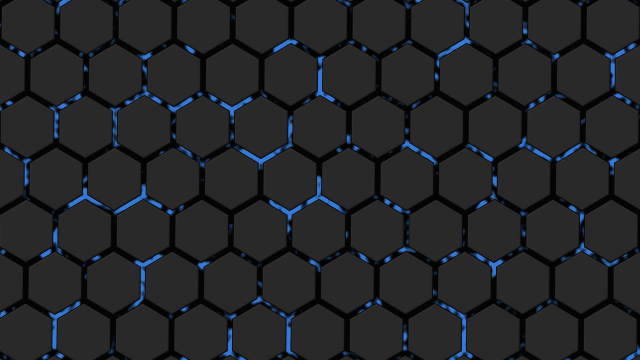
Write a WebGL 2 fragment shader that draws this pattern.

```glsl
#version 300 es
precision highp float;
// Dark hexagonal plates on a black backing, with blue light leaking through the seams.
// A hexagonal lattice gives the distance to the nearest seam; gradient noise at a
// broad and a fine scale decides where each seam glows and how mottled it looks.

uniform vec2 u_resolution;
out vec4 fragColor;

// Lattice, in units of canvas height
const float PITCH = 0.1625;                  // spacing of plates in a row
const float STRETCH = 1.026;                 // vertical elongation of plates
const float SHEAR = 0.009;                   // slight lean of the columns
const vec2 ORIGIN = vec2(0.158, 0.7917);     // centre of one plate

// Widths, in units of PITCH
const float HALF_GAP = 0.050;
const float HALF_GLOW = 0.036;
const float BEVEL = 0.026;
const float SOFTNESS = 0.009;

// Glow and surface
const float PATCH_SCALE = 1.35;
const float MOTTLE_SCALE = 7.0;
const float MOTTLE_AMOUNT = 0.6;
const float GLOW_START = 0.02;
const float GLOW_FULL = 0.42;
const float BEVEL_LIGHT = 0.035;
const float GRAIN = 0.008;
const vec2 LIGHT_DIR = vec2(-0.5, 0.866);

const vec3 PLATE = vec3(0.160, 0.160, 0.161);
const vec3 BACKING = vec3(0.014, 0.015, 0.020);
const vec3 BLUE_DIM = vec3(0.08, 0.17, 0.29);
const vec3 BLUE_BRIGHT = vec3(0.21, 0.48, 0.84);

// Unit gradient at a lattice point
vec2 gradient(vec2 cell) {
    vec3 h = fract(cell.xyx * vec3(0.1031, 0.1030, 0.0973));
    h += dot(h, h.yzx + 33.33);
    float angle = 6.28319 * fract((h.x + h.y) * h.z);
    return vec2(cos(angle), sin(angle));
}

float gradientNoise(vec2 p) {
    vec2 i = floor(p), f = p - i;
    vec2 w = f * f * f * (f * (f * 6.0 - 15.0) + 10.0);
    float a = dot(gradient(i), f);
    float b = dot(gradient(i + vec2(1, 0)), f - vec2(1, 0));
    float c = dot(gradient(i + vec2(0, 1)), f - vec2(0, 1));
    float d = dot(gradient(i + vec2(1, 1)), f - vec2(1, 1));
    return mix(mix(a, b, w.x), mix(c, d, w.x), w.y);
}

// Offset from the centre of the nearest pointy-top hexagon of unit width
vec2 hexLocal(vec2 q) {
    vec2 s = vec2(1.0, sqrt(3.0));
    vec2 a = mod(q + 0.5 * s, s) - 0.5 * s;
    vec2 b = mod(q, s) - 0.5 * s;
    return dot(a, a) < dot(b, b) ? a : b;
}

void main() {
    vec2 p = gl_FragCoord.xy / u_resolution.y - ORIGIN;
    p.x -= SHEAR * p.y;
    vec2 q = p / (PITCH * vec2(1.0, STRETCH));

    // Distance to the seam, and outward normal of the nearest side
    vec2 local = hexLocal(q);
    vec2 mirrored = abs(local);
    vec2 slant = vec2(0.5, 0.5 * sqrt(3.0));
    float slantReach = dot(mirrored, slant);
    float seam = 0.5 - max(mirrored.x, slantReach);
    vec2 normal = (mirrored.x > slantReach ? vec2(1, 0) : slant) * sign(local);
    float blur = max(SOFTNESS, 0.75 / (u_resolution.y * PITCH));

    // Mottled glow inside the seam
    float broad = gradientNoise(q * PATCH_SCALE + 41.3);
    float fine = gradientNoise(q * MOTTLE_SCALE + 117.7);
    float glow = smoothstep(GLOW_START, GLOW_FULL, broad + MOTTLE_AMOUNT * fine);
    glow *= 1.0 - smoothstep(HALF_GLOW - blur, HALF_GLOW + blur, seam);
    vec3 color = mix(BACKING, BLUE_DIM, smoothstep(0.0, 0.4, glow));
    color = mix(color, BLUE_BRIGHT, smoothstep(0.3, 1.0, glow));

    // Plate with a thin lit bevel and faint grain
    float rim = 1.0 - smoothstep(0.4 * BEVEL, BEVEL, seam - HALF_GAP);
    float grain = gradientNoise(q * 30.0 + 211.9);
    vec3 plate = PLATE + BEVEL_LIGHT * rim * dot(normal, LIGHT_DIR) + GRAIN * grain;
    color = mix(color, plate, smoothstep(HALF_GAP - blur, HALF_GAP + blur, seam));

    fragColor = vec4(color, 1.0);
}
```
